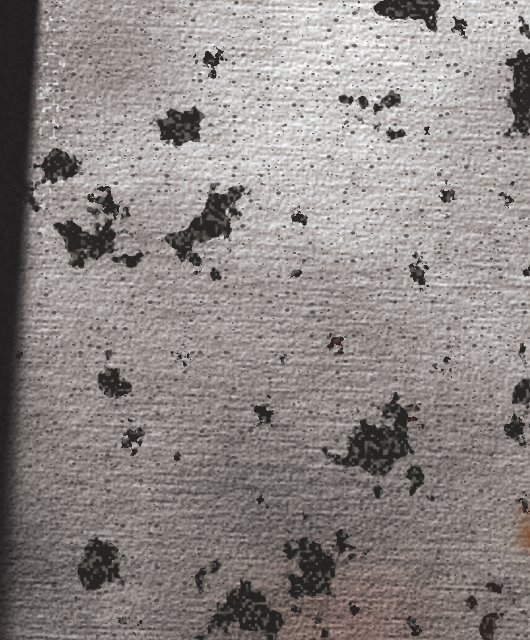
A Shadertoy shader for this texture:

```glsl
// Worn brushed steel plate: uneven light, fine horizontal scratches and grain,
// ragged corrosion pits scattered on jittered grids, and a dark soft left edge.
// Everything is value noise in units of the canvas height.

float hash(vec2 p) {
    vec3 q = fract(p.xyx * 0.1031);
    q += dot(q, q.yzx + 33.33);
    return fract((q.x + q.y) * q.z);
}

float noise(vec2 p) {
    vec2 i = floor(p), f = fract(p);
    f = f * f * (3.0 - 2.0 * f);
    return mix(mix(hash(i), hash(i + vec2(1, 0)), f.x),
               mix(hash(i + vec2(0, 1)), hash(i + vec2(1, 1)), f.x), f.y);
}

float fbm(vec2 p) {
    float sum = 0.0, amp = 0.5;
    for (int i = 0; i < 4; i++) {
        sum += amp * noise(p);
        p = mat2(0.8, 0.6, -0.6, 0.8) * p * 2.1 + 17.3;
        amp *= 0.5;
    }
    return sum / 0.9375;
}

// Soft blob of light or stain
float glow(vec2 p, vec2 centre, vec2 size) {
    vec2 d = (p - centre) / size;
    return exp(-dot(d, d));
}

// Ragged pits, one candidate per grid cell: x = coverage, y = rustiness
vec2 pits(vec2 p, float cell, float radius, float presence, float seed) {
    vec2 home = floor(p / cell);
    float best = -9.0, rust = 0.0;
    for (int j = -1; j <= 1; j++)
    for (int i = -1; i <= 1; i++) {
        vec2 id = home + vec2(i, j);
        vec2 key = id + seed;
        if (hash(key + 3.7) > presence) continue;
        vec2 centre = (id + 0.15 + 0.7 * vec2(hash(key), hash(key + 51.3))) * cell;
        float turn = 0.6 + 2.0 * hash(key + 23.1);
        vec2 d = mat2(cos(turn), -sin(turn), sin(turn), cos(turn)) * (p - centre);
        d.y *= 1.0 + 0.9 * hash(key + 8.9);
        float reach = radius * mix(0.65, 1.4, hash(key + 71.7));
        float shape = 0.75 - length(d) / reach - 0.5 * hash(key + 37.9);
        if (shape > best) {
            best = shape;
            rust = smoothstep(0.72, 0.95, hash(key + 91.3));
        }
    }
    float ragged = 2.7 * (fbm(p * 2.2 / radius + seed) - 0.5);
    return vec2(smoothstep(-0.04, 0.16, best + ragged), rust);
}

// Tiny dark specks, at most one per cell
float specks(vec2 p, float density) {
    vec2 id = floor(p);
    vec2 centre = 0.3 + 0.4 * vec2(hash(id + 5.1), hash(id + 63.7));
    float size = mix(0.12, 0.32, hash(id + 29.3));
    float d = length((fract(p) - centre) * vec2(0.8, 1.1));
    return step(hash(id), density) * (1.0 - smoothstep(size * 0.5, size, d));
}

void mainImage(out vec4 fragColor, in vec2 fragCoord) {
    vec2 p = fragCoord / iResolution.y;
    vec2 brushed = vec2(p.x, p.y + 0.03 * p.x);

    // Broad lighting and cloudy stains
    float light = mix(0.45, 0.68, smoothstep(0.05, 0.75, p.y));
    light += 0.15 * glow(p, vec2(0.56, 0.92), vec2(0.28, 0.27));
    light -= 0.15 * glow(p, vec2(0.16, 0.96), vec2(0.12, 0.14));
    light += 0.26 * (fbm(p * vec2(5.0, 8.0) + 4.0) - 0.5);

    // Scratches and grain lit from above
    float scratch = noise(brushed * vec2(16, 210)) - noise(brushed * vec2(16, 210) + vec2(0, 0.8));
    scratch += 0.6 * (noise(brushed * vec2(45, 150) + 40.0) - 0.5);
    vec2 g = brushed * vec2(190, 250);
    float grain = noise(g) - noise(g + vec2(0.5, -0.8));
    float fine = noise(p * 330.0 + 9.0) - 0.5;
    float streaky = 0.5 + noise(p * vec2(4, 9) + 12.0);
    light += 0.13 * scratch * streaky + 0.17 * grain + 0.14 * fine;

    // Sparkling rim beside the left edge
    float rim = 0.005 + 0.058 * p.y;
    float sparkle = smoothstep(0.6, 0.85, noise(p * 190.0 + 70.0));
    light += 0.28 * sparkle * glow(p, vec2(rim + 0.025, 0.85), vec2(0.03, 0.3));
    light *= 1.0 - 0.3 * (1.0 - 0.6 * p.y) * exp(-max(p.x - rim, 0.0) / 0.035);
    light = clamp(light, 0.12, 0.97);

    // Warm grey metal, neutral in the highlights
    vec3 col = light * mix(vec3(1.03, 0.975, 0.95), vec3(1), smoothstep(0.55, 0.85, light));
    col *= mix(vec3(1), vec3(1.1, 0.97, 0.95), glow(p, vec2(0.53, 0.02), vec2(0.16, 0.1)));
    float rustStain = glow(p, vec2(0.83, 0.17), vec2(0.025, 0.04)) * fbm(p * 70.0);
    col = mix(col, vec3(0.5, 0.27, 0.14), rustStain);

    // Specks and corrosion pits with rough floors
    float speck = max(specks(p * 75.0, 0.2), 0.8 * specks(p * 130.0 + 31.0, 0.16));
    col = mix(col, vec3(0.25, 0.23, 0.22), 0.75 * speck);
    vec2 large = pits(p, 0.23, 0.062, 0.62, 11.0);
    vec2 small = pits(p, 0.125, 0.021, 0.58, 47.0);
    float depth = max(large.x, small.x);
    float rust = max(large.x * large.y * 0.4, small.x * small.y);
    float rough = smoothstep(0.45, 0.9, noise(p * 210.0 + 5.0));
    vec3 pitFloor = mix(vec3(0.13, 0.125, 0.12), vec3(0.36, 0.35, 0.33), rough);
    pitFloor = mix(pitFloor, vec3(0.24, 0.12, 0.1), 0.6 * rust);
    col = mix(col, pitFloor, 0.95 * depth);

    // Dark out-of-focus edge
    float blur = mix(0.024, 0.009, p.y);
    float edge = 1.0 - smoothstep(rim - blur, rim + blur, p.x);
    vec3 shade = vec3(0.14, 0.13, 0.135) + 0.03 * fine;
    fragColor = vec4(mix(col, shade, edge), 1.0);
}
```
